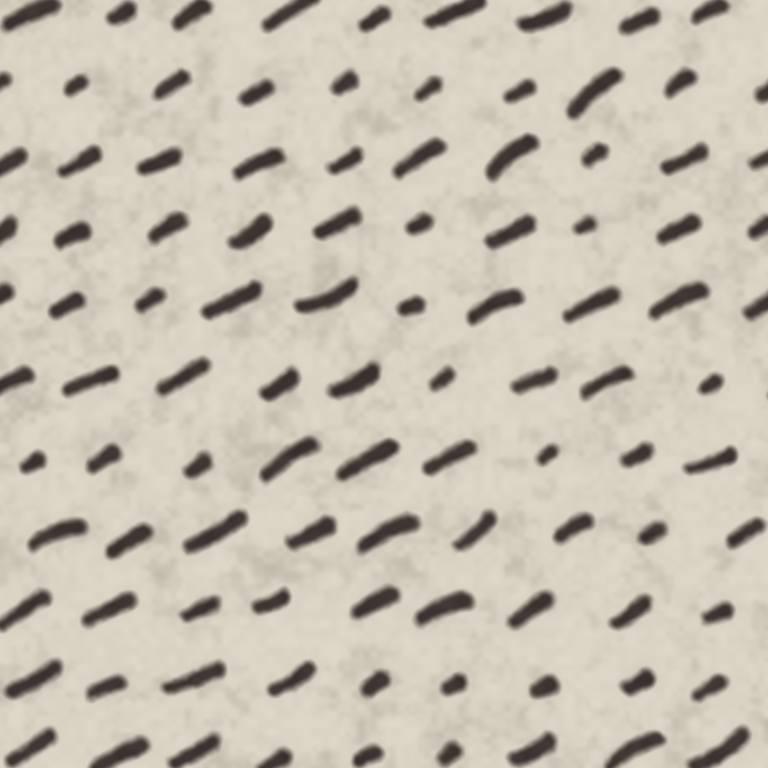
Write a WebGL 1 fragment shader that draws this pattern.

```glsl
precision highp float;

uniform vec2 u_resolution;

const vec2 PITCH = vec2(0.112, 0.097);
const float FIRST_ROW = 0.017;
const vec3 PAPER = vec3(0.855, 0.835, 0.775);
const vec3 PAPER_SHADE = vec3(0.755, 0.735, 0.675);
const vec3 INK = vec3(0.215, 0.185, 0.175);

float hash(vec2 p) {
  vec3 q = fract(p.xyx * vec3(0.1031, 0.1030, 0.0973));
  q += dot(q, q.yzx + 33.33);
  return fract((q.x + q.y) * q.z);
}

float noise(vec2 p) {
  vec2 i = floor(p);
  vec2 f = fract(p);
  f = f * f * (3.0 - 2.0 * f);
  float low = mix(hash(i), hash(i + vec2(1.0, 0.0)), f.x);
  float high = mix(hash(i + vec2(0.0, 1.0)), hash(i + vec2(1.0, 1.0)), f.x);
  return mix(low, high, f.y);
}

vec2 rotate(vec2 p, float angle) {
  float c = cos(angle);
  float s = sin(angle);
  return vec2(c * p.x + s * p.y, c * p.y - s * p.x);
}

// Signed distance to a slightly bent dash, thinner at its left end
float dashDistance(vec2 p, float halfLength, float radius, float bend) {
  p.y -= bend * (p.x * p.x - 0.3 * halfLength * halfLength);
  float along = clamp(p.x, -halfLength, halfLength);
  float taper = 1.0 + 0.12 * along / halfLength;
  return length(p - vec2(along, 0.0)) - radius * taper;
}

float rowShift(float row) {
  return hash(vec2(row + 60.0, 7.0));
}

vec2 dashCentre(vec2 cell) {
  vec2 jitter = vec2(hash(cell + 11.3), hash(cell + 47.9)) - 0.5;
  vec2 centre = (cell + vec2(rowShift(cell.y), 0.0)) * PITCH;
  float wander = noise(vec2(centre.x * 2.5 + 20.0, cell.y * 0.7 + 30.0)) - 0.5;
  centre.y += FIRST_ROW + 0.022 * wander;
  return centre + jitter * vec2(0.026, 0.014);
}

// Each cell gives its dash its own length, slant, weight and bend
float cellDistance(vec2 p, vec2 cell) {
  vec2 seed = cell + 80.0;
  float speck = step(hash(seed + 3.1), 0.02);
  float halfLength = mix(mix(0.007, 0.036, hash(seed + 5.7)), 0.003, speck);
  float angle = mix(0.27, 0.75, 0.5 * (hash(seed + 9.2) + hash(seed + 17.4)));
  float radius = mix(0.0082, 0.0103, hash(seed + 23.8)) * (1.0 - 0.4 * speck);
  float bend = 9.0 * (hash(seed + 31.6) - 0.5);
  return dashDistance(rotate(p - dashCentre(cell), angle), halfLength, radius, bend);
}

float nearestDash(vec2 p) {
  float row = floor((p.y - FIRST_ROW) / PITCH.y + 0.5);
  float nearest = 1.0;
  for (int j = -1; j <= 1; j++) {
    float y = row + float(j);
    float column = floor(p.x / PITCH.x - rowShift(y) + 0.5);
    for (int i = -1; i <= 1; i++) {
      nearest = min(nearest, cellDistance(p, vec2(column + float(i), y)));
    }
  }
  return nearest;
}

vec3 paperColour(vec2 p) {
  float mottle = 0.45 * noise(p * 19.0 + 5.0) + 0.35 * noise(p * 53.0 + 31.0);
  mottle += 0.2 * noise(p * 115.0 + 13.0);
  vec3 colour = mix(PAPER, PAPER_SHADE, smoothstep(0.42, 0.95, mottle));
  return colour + 0.025 * (noise(p * 85.0 + 71.0) - 0.5);
}

void main() {
  vec2 p = gl_FragCoord.xy / u_resolution.y;
  float pixel = 1.0 / u_resolution.y;

  // Uneven ink edges
  float d = nearestDash(p);
  d += 0.0032 * (noise(p * 62.0 + 9.0) - 0.5);
  d += 0.0016 * (noise(p * 140.0 + 43.0) - 0.5);

  // Soft bleed around a dense core
  float softness = max(0.0065, pixel);
  float ink = 1.0 - smoothstep(-softness, softness, d);
  float halo = 0.22 * exp(-max(d, 0.0) * 130.0);
  float density = 0.93 + 0.07 * noise(p * 70.0 + 27.0);

  vec3 colour = mix(paperColour(p), PAPER_SHADE, halo);
  gl_FragColor = vec4(mix(colour, INK, ink * density), 1.0);
}
```
